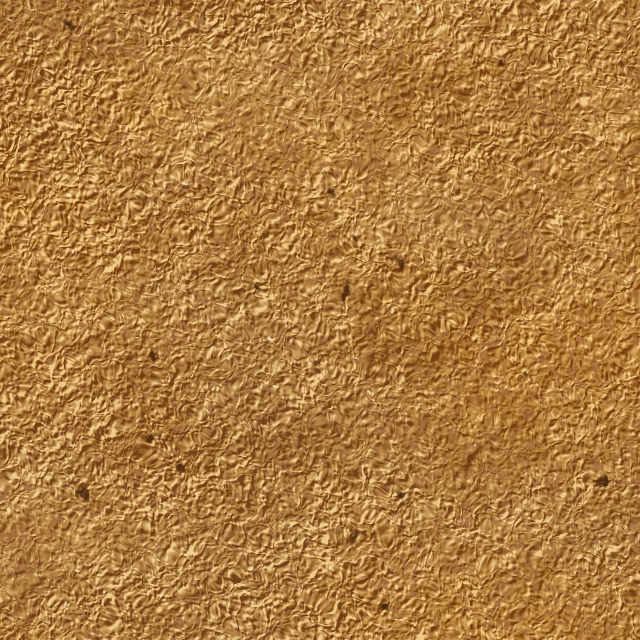
A Shadertoy shader for this texture:

```glsl
// Weathered ochre sandstone: a crumbly height field lit from the upper left.
// Warped noise gives uneven grains and curly crests, slope along the light
// gives the tone, and scattered pits and pale chips break up the surface.

const vec3 UMBER = vec3(0.46, 0.245, 0.075);
const vec3 BROWN = vec3(0.58, 0.37, 0.14);
const vec3 OCHRE = vec3(0.70, 0.50, 0.235);
const vec3 SAND  = vec3(0.80, 0.61, 0.345);
const vec3 CREAM = vec3(0.94, 0.79, 0.53);
const vec3 CLAY  = vec3(0.65, 0.43, 0.27);
const vec3 HOLE  = vec3(0.26, 0.14, 0.05);
const vec3 SHELL = vec3(0.98, 0.90, 0.73);
const vec2 LIGHT_DIR = vec2(-0.64, 0.77);

float hash(vec2 p) {
    vec3 q = fract(p.xyx * 0.1031);
    q += dot(q, q.yzx + 33.33);
    return fract((q.x + q.y) * q.z);
}

vec2 hash2(vec2 p) {
    return vec2(hash(p + 17.3), hash(p + 71.9));
}

mat2 rotation(float angle) {
    float c = cos(angle), s = sin(angle);
    return mat2(c, s, -s, c);
}

float noise(vec2 p) {
    vec2 i = floor(p), f = fract(p);
    vec2 u = f * f * f * (f * (f * 6.0 - 15.0) + 10.0);
    return mix(mix(hash(i), hash(i + vec2(1, 0)), u.x),
               mix(hash(i + vec2(0, 1)), hash(i + vec2(1, 1)), u.x), u.y);
}

float fbm(vec2 p) {
    float sum = 0.0, weight = 0.5;
    for (int k = 0; k < 4; k++) {
        sum += weight * noise(p);
        p = rotation(0.6) * p * 2.03 + 11.7;
        weight *= 0.5;
    }
    return sum / 0.9375;
}

// Bends the domain so that grains vary in size and outline
vec2 warp(vec2 p, float scale, float amount) {
    vec2 q = rotation(0.4) * p * scale;
    return p + amount * (vec2(noise(q + 7.0), noise(q + 63.0)) - 0.5);
}

// Thin curly crests along the mid level of the noise
float crest(vec2 p, float width) {
    return 1.0 - smoothstep(0.0, width, abs(noise(p) - 0.5));
}

// Distance to an elongated, randomly turned blob, in units of its radius
float blob(vec2 offset, float angle, vec2 radius) {
    return length(rotation(angle) * offset / radius);
}

// Scattered ragged holes: 0 on the surface, 1 at the bottom
float pits(vec2 p, float cells, float density, float size) {
    vec2 home = floor(p * cells);
    float ragged = 1.3 * (noise(p * 90.0) - 0.5) + 0.9 * (noise(p * 190.0) - 0.5);
    float depth = 0.0;
    for (int y = -1; y <= 1; y++)
    for (int x = -1; x <= 1; x++) {
        vec2 id = home + vec2(x, y);
        vec2 center = (id + 0.15 + 0.7 * hash2(id)) / cells;
        float radius = size * mix(0.5, 1.2, hash(id + 5.1));
        float stretch = mix(0.8, 2.0, hash(id + 8.4));
        float d = blob(p - center, 1.6 * hash(id + 2.6) - 1.1, radius * vec2(0.8, stretch));
        float present = step(hash(id + 41.2), density);
        depth = max(depth, present * (1.0 - smoothstep(0.2, 1.4, d + ragged)));
    }
    return depth;
}

// Tiny pale chips lying at random angles
float flecks(vec2 p, float cells, float density) {
    vec2 id = floor(p * cells);
    vec2 center = (id + 0.25 + 0.5 * hash2(id + 3.0)) / cells;
    float size = mix(0.0014, 0.0034, hash(id + 9.7));
    float stretch = mix(0.9, 2.2, hash(id + 6.2));
    float d = blob(p - center, 3.14 * hash(id + 1.9), size * vec2(stretch, 0.8));
    return step(hash(id + 23.5), density) * (1.0 - smoothstep(0.3, 1.4, d + noise(p * 260.0) - 0.5));
}

// Surface height from lumps down to single grains
float relief(vec2 p) {
    vec2 lean = rotation(-0.7) * p;
    float lumps  = noise(lean * vec2(40.0, 52.0));
    float crumbs = noise(lean * vec2(96.0, 124.0) + 31.0);
    float curls  = crest(rotation(0.3) * p * 74.0 + 43.0, 0.18);
    float grains = noise(rotation(0.5) * p * 190.0 + 57.0);
    float grit   = noise(rotation(1.1) * p * 290.0 + 91.0);
    return 0.55 * lumps + 0.65 * crumbs + 0.28 * curls + 0.6 * grains + 0.35 * grit;
}

// Tone in standard deviations, spread over the mineral colours
vec3 stoneRamp(float tone) {
    vec3 color = mix(UMBER, BROWN, smoothstep(-1.85, -0.75, tone));
    color = mix(color, OCHRE, smoothstep(-0.8, 0.05, tone));
    color = mix(color, SAND, smoothstep(0.1, 0.95, tone));
    return mix(color, CREAM, smoothstep(0.95, 2.0, tone));
}

void mainImage(out vec4 fragColor, in vec2 fragCoord) {
    vec2 p = fragCoord / iResolution.y;
    vec2 grain = warp(warp(p, 38.0, 0.011), 105.0, 0.004);
    vec2 reach = 0.0018 * LIGHT_DIR;

    // Broad beds of rougher and smoother, lighter and darker stone
    float bed = fbm(p * vec2(2.6, 6.0) + 4.0);
    float stain = fbm(p * vec2(3.0, 6.0) + 19.0);
    float clump = fbm(p * 24.0 + 53.0);
    float roughness = mix(0.8, 1.2, smoothstep(0.3, 0.7, bed)) * mix(0.6, 1.4, clump);

    // Grain shading, with lit crests and shaded hollows in the clumps
    float slope = relief(grain - reach) - relief(grain + reach);
    float speckle = noise(grain * 210.0 + 83.0) - 0.5;
    float glint = crest(grain * 62.0 + 29.0, 0.1) * smoothstep(0.45, 0.65, clump);
    float tone = 3.9 * roughness * slope + 0.9 * speckle + 0.7 * glint - 0.06;
    tone += 1.0 * (stain - 0.5) + 1.0 * (clump - 0.5);

    // Pits with a shadowed wall and a lit far rim
    float hole = max(pits(p, 6.0, 0.15, 0.009), pits(p + 3.7, 11.0, 0.09, 0.006));
    float farSide = max(pits(p + 3.0 * reach, 6.0, 0.15, 0.009),
                        pits(p + 3.7 + 3.0 * reach, 11.0, 0.09, 0.006));
    tone += 1.2 * max(farSide - hole, 0.0) - 1.2 * hole;

    // Mineral colour, iron stains and clay
    vec3 color = stoneRamp(tone);
    color += (fbm(p * vec2(2.6, 4.4) + 37.0) - 0.5) * vec3(0.03, -0.03, -0.09);
    float clay = smoothstep(0.5, 0.7, noise(p * 85.0 + 12.0)) * smoothstep(0.9, 0.2, abs(tone + 0.4));
    color = mix(color, CLAY, 0.65 * clay);

    color = mix(color, HOLE, 0.75 * hole);
    color = mix(color, SHELL, 0.85 * flecks(p, 22.0, 0.07) * (1.0 - hole));
    fragColor = vec4(clamp(color, 0.0, 1.0), 1.0);
}
```
